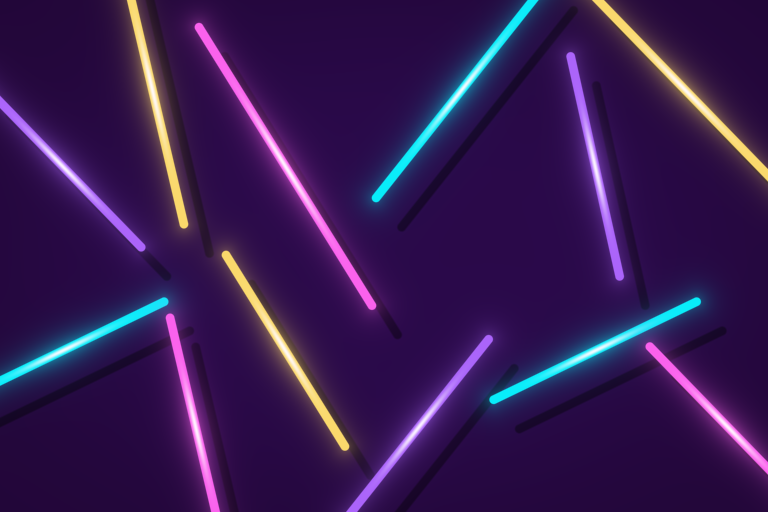
Give the GLSL for this background, as a WebGL 1 fragment shader.

```glsl
precision highp float;
// Scattered glowing neon tubes with offset drop shadows on a deep violet wall.

uniform vec2 u_resolution;

#define COLUMNS 6
#define TUBE_RADIUS 0.0085
#define TUBE_LENGTH 0.22
#define COLUMN_STEP 0.26
#define STAGGER 0.075
#define GLOW_REACH 0.021
#define GLOW_STRENGTH 0.34
#define SHADOW_OFFSET vec2(0.050, -0.057)
#define SHADOW_DEPTH 0.42
#define WALL_CENTER vec3(0.163, 0.036, 0.288)
#define WALL_EDGE vec3(0.135, 0.025, 0.225)

const float QUARTER_TURN = 1.5707963;

struct Tube {
  vec2 center;
  vec2 direction;
  float halfLength;
  vec3 color;
};

// Hue slots: 0 cyan, 1 pink, 2 yellow, 3 violet
vec3 neonColor(float slot) {
  if (slot < 0.5) return vec3(0.03, 0.93, 0.98);
  if (slot < 1.5) return vec3(0.98, 0.38, 0.93);
  if (slot < 2.5) return vec3(0.98, 0.85, 0.42);
  return vec3(0.67, 0.39, 0.98);
}

// Row 0 is the lower one; layered sines break up the grid
Tube makeTube(float column, float row) {
  float slot = mod(row < 0.5 ? column : 3.0 - column, 4.0);
  float side = 1.0 - 2.0 * mod(column + row, 2.0);
  float wave = QUARTER_TURN * column;
  float sway = 0.06 * sin(wave + QUARTER_TURN * (row + 0.5));

  bool rising = slot < 0.5 || (slot > 2.5 && row < 0.5);
  float angle = rising ? 0.45 - 0.45 * sin(wave)
                       : -1.1 + 0.3 * cos(2.5 * column);

  Tube tube;
  tube.center = vec2(0.08 + COLUMN_STEP * column + sway,
                     mix(0.24, 0.75, row) + STAGGER * side);
  tube.direction = vec2(cos(angle), sin(angle));
  tube.halfLength = TUBE_LENGTH + 0.05 * row * (1.0 - cos(wave));
  tube.color = neonColor(slot);
  return tube;
}

// Signed distance to the rounded tube
float tubeDistance(vec2 p, Tube tube) {
  vec2 q = p - tube.center;
  float along = clamp(dot(q, tube.direction), -tube.halfLength, tube.halfLength);
  return length(q - along * tube.direction) - TUBE_RADIUS;
}

// Halo, solid body and a white-hot streak that tapers from the middle
vec3 paintTube(vec3 base, vec2 p, Tube tube, float edge) {
  float d = tubeDistance(p, tube);
  float along = dot(p - tube.center, tube.direction) / tube.halfLength;
  float heat = exp(-7.0 * along * along);

  float halo = GLOW_STRENGTH * (0.75 + 0.6 * heat) * exp(-max(d, 0.0) / GLOW_REACH);
  vec3 lit = mix(base, tube.color, halo);

  float core = smoothstep(0.0, -TUBE_RADIUS, d);
  vec3 body = mix(tube.color, vec3(1.0, 0.98, 1.0), 0.95 * heat * core);
  return mix(lit, body, 1.0 - smoothstep(-edge, edge, d));
}

void main() {
  vec2 p = gl_FragCoord.xy / u_resolution.y;
  vec2 fromCenter = gl_FragCoord.xy / u_resolution - 0.5;
  float edge = max(0.8 / u_resolution.y, 0.0015);

  // Wall with a gentle vignette
  vec3 color = mix(WALL_CENTER, WALL_EDGE,
                   smoothstep(0.2, 0.7, length(fromCenter)));

  // Shadows lie beneath every tube
  float shadow = 0.0;
  for (int row = 0; row < 2; row++) {
    for (int column = 0; column < COLUMNS; column++) {
      Tube tube = makeTube(float(column), float(row));
      float d = tubeDistance(p - SHADOW_OFFSET, tube);
      shadow = max(shadow, 1.0 - smoothstep(-1.5 * edge, 1.5 * edge, d));
    }
  }
  color *= 1.0 - SHADOW_DEPTH * shadow;

  // Tubes and their light
  for (int row = 0; row < 2; row++) {
    for (int column = 0; column < COLUMNS; column++) {
      color = paintTube(color, p, makeTube(float(column), float(row)), edge);
    }
  }

  gl_FragColor = vec4(color, 1.0);
}
```
